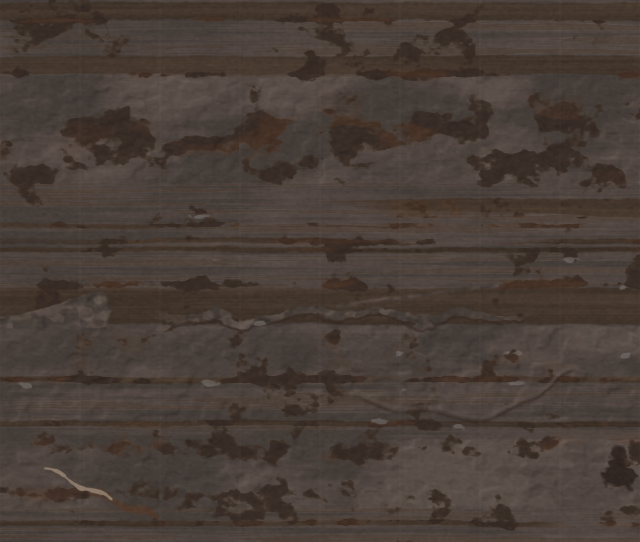
Write a WebGL 2 fragment shader that draws this texture.

```glsl
#version 300 es
precision highp float;
// Weathered brown-grey sheet: flat horizontal bands and drawn-out streaks, worn by
// dark blotches, crinkled film, glints and a pale scratch. Bands are functions of
// depth from the top; all irregularity comes from layered smooth cellular noise.
#define BLOTCH_SCALE 17.0
#define BLOTCH_LIMIT 0.83
#define STREAK_SCALE 75.0
#define EDGE_WOBBLE 0.006
#define RELIEF 0.16
#define GRAIN 0.022
#define SEAMS 8.0
#define SLATE vec3(0.268, 0.238, 0.220)
#define GREY vec3(0.314, 0.272, 0.251)
#define PALE vec3(0.365, 0.316, 0.293)
#define UMBER vec3(0.255, 0.203, 0.163)
#define BARK vec3(0.208, 0.160, 0.139)

uniform vec2 u_resolution;
out vec4 fragColor;

vec3 hash(vec2 c) {
  vec3 q = fract(c.xyx * vec3(0.1031, 0.1030, 0.0973));
  q += dot(q, q.yxz + 33.33);
  return fract((q.xxy + q.yzz) * q.zyx);
}

// Smooth cellular noise: random cell values blended by distance to each cell point
float cells(vec2 p) {
  vec2 base = floor(p), f = p - base;
  float sum = 0.0, total = 0.0;
  for (int j = -1; j <= 1; j++)
    for (int i = -1; i <= 1; i++) {
      vec2 g = vec2(i, j);
      vec3 h = hash(base + g + 57.0);
      vec2 d = g + h.xy - f;
      float w = exp(-7.0 * dot(d, d));
      sum += w * h.z;
      total += w;
    }
  return sum / total;
}

float layers(vec2 p) {
  float v = 0.0, gain = 0.5;
  for (int i = 0; i < 4; i++) {
    v += gain * (cells(p) - 0.5);
    p = p * 2.07 + 13.7;
    gain *= 0.55;
  }
  return 0.5 + 1.6 * v;
}

float band(float t, float top, float bottom) {
  return smoothstep(top - 0.002, top + 0.002, t) * smoothstep(bottom + 0.002, bottom - 0.002, t);
}

float bump(float t, float centre, float width) {
  float d = (t - centre) / width;
  return exp(-d * d);
}

float segment(vec2 p, vec2 a, vec2 b) {
  vec2 d = b - a;
  return length(p - a - d * clamp(dot(p - a, d) / dot(d, d), 0.0, 1.0));
}

void main() {
  vec2 p = gl_FragCoord.xy / u_resolution.y;
  p.y = 1.0 - p.y;
  float x = p.x;
  float fine = cells(p * vec2(70.0, 90.0));
  float t = p.y + EDGE_WOBBLE * (layers(p * vec2(5.0, 12.0)) - 0.5) + 0.002 * (fine - 0.5);
  float streak = layers(vec2(x * 1.3, p.y * STREAK_SCALE));
  float cloud = layers(p * vec2(5.0, 9.0) + 31.0);
  float blotch = layers(p * vec2(0.8, 1.1) * BLOTCH_SCALE + 7.0);

  // Grey film with cloudy and drawn-out tone
  float rough = max(band(t, 0.14, 0.34), max(band(t, 0.60, 0.70), band(t, 0.81, 0.94)));
  float tone = mix(streak, cloud, 0.35 + 0.45 * rough);
  vec3 col = mix(SLATE, GREY, smoothstep(0.28, 0.56, tone));
  col = mix(col, PALE, 0.75 * smoothstep(0.57, 0.80, tone));
  col = mix(col, SLATE * 0.95, 0.6 * bump(t, 0.65, 0.035) * smoothstep(0.95, 0.5, x));

  // Smooth brown bands, broken along their length
  float wide = max(band(t, 0.004, 0.036), max(band(t, 0.104, 0.137), band(t, 0.532, 0.598)));
  float thin = max(band(t, 0.412, 0.421), max(band(t, 0.441, 0.450), band(t, 0.457, 0.465)));
  thin = max(thin, max(band(t, 0.695, 0.706), max(band(t, 0.777, 0.787), band(t, 0.962, 0.972))));
  thin = max(thin, band(t, 0.368, 0.403) * smoothstep(0.55, 0.8, x + 0.5 * (streak - 0.5)));
  float broken = smoothstep(0.25, 0.5, cells(vec2(x * 3.0, p.y * 40.0)));
  float stray = smoothstep(0.62, 0.70, streak + 0.1 * (blotch - 0.5)) * (1.0 - rough) * 0.5;
  float brown = max(max(wide * 0.9, thin * broken), stray);
  col = mix(col, UMBER * (0.9 + 0.25 * streak), brown);

  // Crinkled film lobe on the left and ragged ridges across the brown band
  float lobe = band(t, 0.585 - 0.048 * smoothstep(0.0, 0.21, x), 0.606);
  lobe *= smoothstep(0.004, -0.004, x - 0.205 + 0.35 * abs(t - 0.575));
  float crest = 0.585 + 0.008 * sin(x * 17.0) + 0.006 * sin(x * 41.0 + 1.0) + 0.02 * (blotch - 0.5);
  float ridge = band(p.y, crest - 0.009, crest + 0.006) * smoothstep(0.25, 0.4, x) * smoothstep(1.0, 0.9, x);
  float flap = 0.555 - 0.13 * (x - 0.7);
  ridge = max(ridge, 0.8 * bump(t, flap, 0.004) * band(x, 0.62, 0.92));
  float film = max(lobe, ridge);
  col = mix(col, mix(SLATE, PALE, smoothstep(0.3, 0.75, 0.5 * (fine + blotch))), film * 0.85);
  col = mix(col, BARK, 0.7 * bump(p.y, crest + 0.009, 0.003) * band(x, 0.3, 0.97));

  // Dark blotches gathered in worn zones and along band edges
  float wear = bump(t, 0.255, 0.055) * (0.45 + 0.65 * smoothstep(0.15, 0.6, x));
  wear += bump(t, 0.037, 0.004) + bump(t, 0.137, 0.007) + bump(t, 0.526, 0.008);
  wear += 0.8 * bump(t, 0.701, 0.006) + 0.75 * bump(t, 0.83, 0.024) + 0.7 * bump(t, 0.91, 0.014);
  wear += 0.45 * bump(t, 0.65, 0.03) + 0.6 * thin + 0.6 * bump(t, 0.17, 0.03) * smoothstep(0.15, 0.0, x);
  float worn = blotch + 0.35 * wear + 0.08 * (fine - 0.5) - BLOTCH_LIMIT;
  float dark = smoothstep(-0.03, 0.08, worn) * (1.0 - film);
  col = mix(col, mix(UMBER, BARK, smoothstep(0.0, 0.16, worn)), dark * 0.88);
  float rust = smoothstep(0.56, 0.76, cells(p * vec2(9.0, 22.0) + 3.0)) * min(wear, 1.0);
  col = mix(col, vec3(0.33, 0.215, 0.145), 0.5 * rust * smoothstep(0.4, 0.65, blotch));

  // Winding crease low on the right, with a lit upper lip
  float crease = 0.755 + 0.018 * sin(x * 15.0 + 1.5) + 0.008 * sin(x * 37.0) - 0.06 * smoothstep(0.98, 1.06, x);
  float reach = smoothstep(0.6, 0.72, x) * smoothstep(1.08, 1.05, x);
  col = mix(col, BARK, 0.6 * reach * bump(t, crease, 0.004));
  col = mix(col, PALE, 0.5 * reach * bump(t, crease - 0.008, 0.005));

  // Embossed crinkle, strongest on film and in worn zones
  vec2 q = p * vec2(48.0, 64.0);
  float slope = cells(q) - cells(q + vec2(0.25, 0.35));
  float bumpy = max(max(film, 0.5 * rough), 0.6 * band(t, 0.60, 0.78));
  col *= 1.0 + RELIEF * slope * (0.25 + 1.6 * bumpy);

  // Scattered glints: small flat flakes, one chance per cell
  vec2 grid = p * vec2(9.0, 16.0), id = floor(grid);
  vec3 h = hash(id + 211.0);
  vec2 off = (fract(grid) - 0.3 - 0.4 * h.xy) / vec2(9.0, 16.0);
  float flake = smoothstep(1.0, 0.4, length(off / vec2(0.016, 0.006)) + 1.6 * (fine - 0.4));
  flake *= step(0.88, h.z) * band(p.y, 0.36, 0.80);
  col = mix(col, vec3(0.46, 0.44, 0.43), 0.6 * flake);

  // Pale scratch with a rusty tail, and a dark pit on the right
  vec2 s = p + vec2(0.0, 0.005 * sin(x * 75.0));
  float tail = segment(s, vec2(0.17, 0.91), vec2(0.29, 0.955));
  col = mix(col, vec3(0.32, 0.215, 0.15), 0.7 * smoothstep(0.012, 0.002, tail + 0.01 * (blotch - 0.5)));
  float scratch = segment(s, vec2(0.085, 0.865), vec2(0.205, 0.922));
  col = mix(col, vec3(0.54, 0.47, 0.41), smoothstep(0.0045, 0.0015, scratch + 0.004 * (fine - 0.5)));
  float pit = length((p - vec2(1.143, 0.865)) / vec2(0.026, 0.042)) + 1.2 * (blotch - 0.5);
  col = mix(col, BARK * 0.8, 0.85 * smoothstep(1.0, 0.75, pit));

  // Faint vertical seams and fine grain
  float seam = abs(fract(gl_FragCoord.x / u_resolution.x * SEAMS + 0.5) - 0.5) / SEAMS;
  col += 0.014 * smoothstep(0.0018, 0.0004, seam);
  col += GRAIN * (cells(p * vec2(150.0, 230.0)) - 0.5);
  fragColor = vec4(col, 1.0);
}
```
